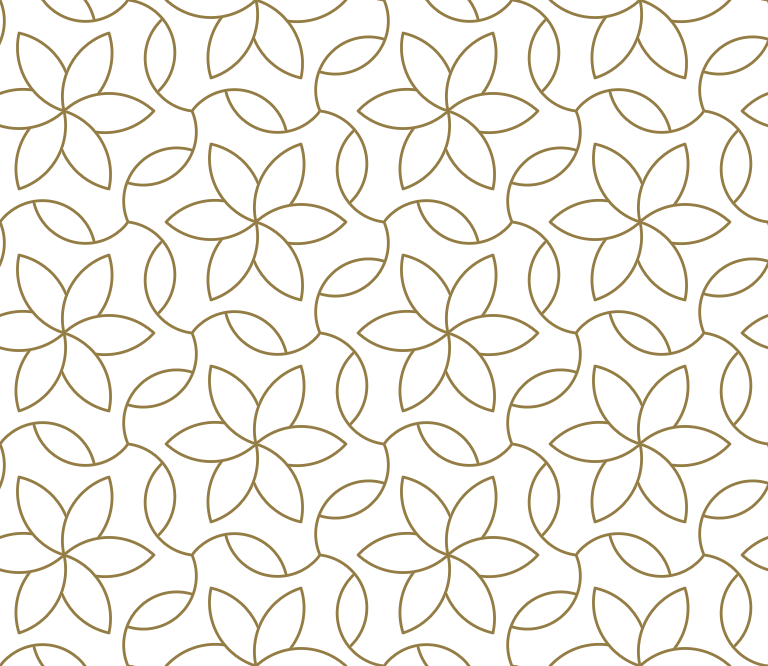
A WebGL 1 fragment shader for this pattern:

```glsl
precision highp float;

uniform vec2 u_resolution;

// Lengths are in units of the spacing between neighbouring flowers.
#define REPEATS vec2(2.0, 3.0)
#define FLOWER_OFFSET vec2(0.66667, 0.0)
#define LINE_WIDTH 0.0128
#define PETAL_LENGTH 0.4053
#define PETAL_BULGE 0.079
#define PETAL_JOIN vec2(0.1446, 0.0949)
#define JOIN_BULGE 0.0341
#define LEAF_TIP vec2(0.1369, 0.0931)
#define VINE_BULGE 0.1405
#define INK vec3(0.58, 0.49, 0.27)
#define PAPER vec3(1.0)

const vec2 CELL = vec2(1.7320508, 1.0);
const float HALF_EDGE = 0.288675;

// Distance to the circular arc from a to b that rises by bulge (y down).
float arcDistance(vec2 p, vec2 a, vec2 b, float bulge) {
  float halfChord = 0.5 * length(b - a);
  vec2 along = normalize(b - a);
  vec2 across = vec2(along.y, -along.x);
  float radius = (halfChord * halfChord + bulge * bulge) / (2.0 * bulge);
  float drop = radius - bulge;
  vec2 q = p - 0.5 * (a + b);
  vec2 v = vec2(abs(dot(q, along)), dot(q, across) + drop);
  bool withinArc = v.x * drop < v.y * halfChord;
  return withinArc ? abs(length(v) - radius)
                   : length(v - vec2(halfChord, drop));
}

// Offset from the nearest flower centre on the hexagonal lattice.
vec2 hexLocal(vec2 p) {
  vec2 a = mod(p + 0.5 * CELL, CELL) - 0.5 * CELL;
  vec2 b = mod(p, CELL) - 0.5 * CELL;
  return dot(a, a) < dot(b, b) ? a : b;
}

// One petal: a full side from the centre, and a side ending on the next petal.
float petalDistance(vec2 p) {
  vec2 tip = vec2(PETAL_LENGTH, 0.0);
  return min(arcDistance(p, vec2(0.0), tip, PETAL_BULGE),
             arcDistance(p, tip, PETAL_JOIN, JOIN_BULGE));
}

// One hexagon edge: two half-turned arcs whose overlap forms a leaf.
float vineDistance(vec2 p) {
  vec2 q = p + vec2(0.0, 0.5);
  vec2 corner = vec2(-HALF_EDGE, 0.0);
  return min(arcDistance(q, corner, LEAF_TIP, VINE_BULGE),
             arcDistance(-q, corner, LEAF_TIP, VINE_BULGE));
}

void main() {
  vec2 uv = gl_FragCoord.xy / u_resolution;
  uv.y = 1.0 - uv.y;
  vec2 p = hexLocal((uv * REPEATS - FLOWER_OFFSET) * CELL);

  // Six-fold rotation about the flower centre.
  mat2 sixthTurn = mat2(0.5, 0.8660254, -0.8660254, 0.5);
  float d = 1.0;
  for (int i = 0; i < 6; i++) {
    d = min(d, min(petalDistance(p), vineDistance(p)));
    p = sixthTurn * p;
  }

  // Stroke with a one-pixel soft edge.
  float pixel = REPEATS.x * CELL.x / u_resolution.x;
  float stroke = clamp((0.5 * LINE_WIDTH - d) / pixel + 0.5, 0.0, 1.0);
  gl_FragColor = vec4(mix(PAPER, INK, stroke), 1.0);
}
```
